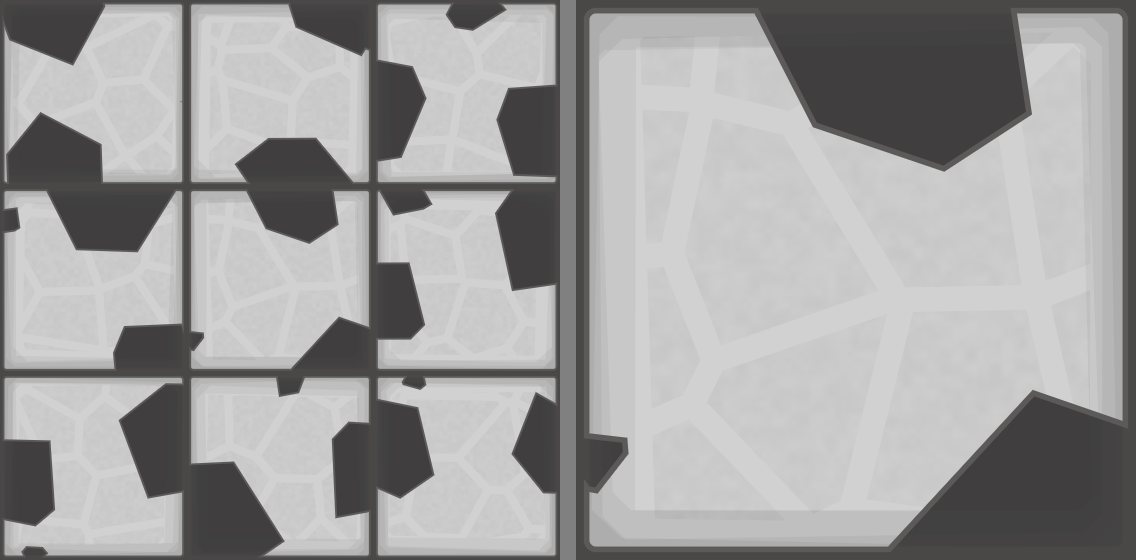
Left: the whole. Right: its middle third, enlarged.
A Shadertoy shader for this pattern:

```glsl
// Three by three pale stone tiles with worn edges, faint paving and dark broken chips.

const float TAU = 6.2831853;
const float TILES = 3.0;

vec2 hash22(vec2 p) {
    vec3 h = fract(p.xyx * vec3(0.1031, 0.1030, 0.0973));
    h += dot(h, h.yzx + 33.33);
    return fract((h.xx + h.yz) * h.zy);
}

vec2 direction(float angle) {
    return vec2(cos(angle), sin(angle));
}

// Antialiased coverage of a signed distance in tile units
float fill(float d) {
    return clamp(0.5 - d * iResolution.y / TILES, 0.0, 1.0);
}

float valueNoise(vec2 p) {
    vec2 i = floor(p), f = fract(p);
    f = f * f * (3.0 - 2.0 * f);
    float low = mix(hash22(i).x, hash22(i + vec2(1, 0)).x, f.x);
    float high = mix(hash22(i + vec2(0, 1)).x, hash22(i + vec2(1, 1)).x, f.x);
    return mix(low, high, f.y);
}

// Irregular convex pieces rooted on different sides of a tile
float chipDistance(vec2 q, vec2 tile) {
    float nearest = 1.0;
    float firstSide = floor(4.0 * hash22(tile + 5.0).x);
    for (int i = 0; i < 3; i++) {
        vec2 seed = tile * 13.0 + float(i) * vec2(37.0, 71.0) + 9.0;
        vec2 rnd = hash22(seed);
        float side = firstSide + (i == 2 ? 1.0 : 2.0 * float(i));
        vec2 outward = direction(side * TAU / 4.0);
        vec2 along = vec2(-outward.y, outward.x);
        vec2 centre = outward * 0.47 + along * (rnd.x - 0.5) * 0.7;
        float size = i == 2 ? 0.17 * rnd.y : mix(0.25, 0.36, rnd.y);
        float chip = -1.0;
        for (int k = 0; k < 6; k++) {
            vec2 cut = hash22(seed + float(k) * 3.0 + 1.0);
            vec2 normal = direction((float(k) + 0.7 * cut.x) * TAU / 6.0);
            chip = max(chip, dot(q - centre, normal) - size * mix(0.65, 1.05, cut.y));
        }
        nearest = min(nearest, chip);
    }
    return nearest;
}

// Slightly crooked octagon inset from the tile border
float wornDistance(vec2 q, vec2 seed, float inset) {
    float d = -1.0;
    for (int k = 0; k < 8; k++) {
        vec2 rnd = hash22(seed + float(k) * 5.0);
        vec2 normal = direction(float(k) * TAU / 8.0 + (rnd.x - 0.5) * 0.07);
        float reach = k % 2 == 0 ? 0.476 : 0.64;
        d = max(d, dot(q, normal) - reach + inset * mix(0.5, 1.5, rnd.y));
    }
    return d;
}

// Distance to the nearest Voronoi border, positive inside a cell
float pavingDistance(vec2 p) {
    vec2 cell = floor(p), closest = vec2(9.0);
    for (int y = -1; y <= 1; y++)
    for (int x = -1; x <= 1; x++) {
        vec2 c = cell + vec2(x, y);
        vec2 r = c + 0.1 + 0.8 * hash22(c) - p;
        if (dot(r, r) < dot(closest, closest)) closest = r;
    }
    float border = 9.0;
    for (int y = -2; y <= 2; y++)
    for (int x = -2; x <= 2; x++) {
        vec2 c = cell + vec2(x, y);
        vec2 r = c + 0.1 + 0.8 * hash22(c) - p;
        vec2 gap = r - closest;
        if (dot(gap, gap) > 1e-4)
            border = min(border, dot(0.5 * (r + closest), normalize(gap)));
    }
    return border;
}

void mainImage(out vec4 fragColor, in vec2 fragCoord) {
    vec2 p = fragCoord / iResolution.y * TILES;
    vec2 tile = floor(p);
    vec2 q = fract(p) - 0.5;

    // Tile outline, and the pale stone left after chipping
    float box = length(max(abs(q) - 0.464, 0.0)) - 0.012;
    float stone = max(box, -chipDistance(q, tile));

    // Overlapping layers of edge wear
    float wear = 0.0;
    for (int i = 0; i < 4; i++) {
        float inset = 0.012 + 0.017 * float(i);
        wear += 1.0 - fill(wornDistance(q, tile * 17.0 + float(i) * 43.0, inset));
    }

    // Paving patches with a fine mottle
    float paving = pavingDistance(q * 2.9 + tile * 11.0 + 20.0) / 2.9;
    float inner = wornDistance(q, tile * 19.0 + 3.0, 0.07);
    float patchMask = fill(max(0.022 - paving, inner));
    float mottle = valueNoise(p * 44.0) + 0.5 * valueNoise(p * 90.0) - 0.75;
    float face = 0.82 - 0.035 * wear - patchMask * (0.027 + 0.022 * mottle);

    // Joint, dark bed, rim, then stone face
    vec3 color = vec3(0.29, 0.28, 0.28);
    color = mix(color, vec3(0.25, 0.245, 0.248) + 0.005 * wear, fill(box));
    color = mix(color, vec3(0.36, 0.35, 0.35), fill(stone - 0.010));
    color = mix(color, vec3(face), fill(stone));
    fragColor = vec4(color, 1.0);
}
```
